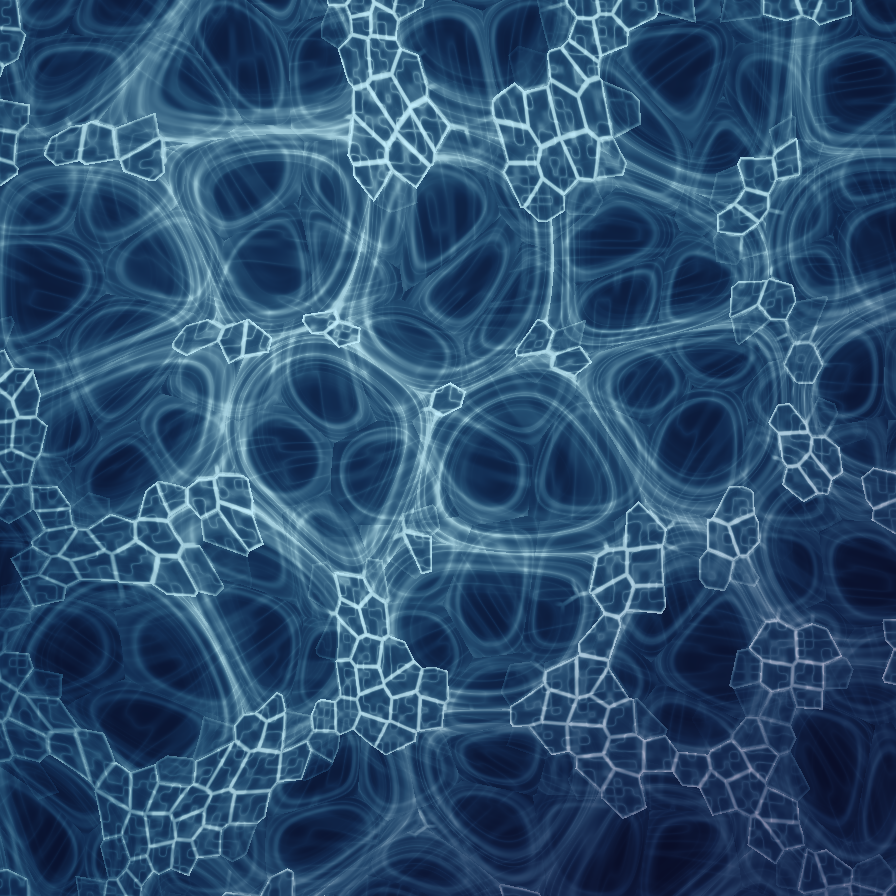
This pattern is drawn by a WebGL 2 fragment shader. Its source:

```glsl
#version 300 es
precision highp float;
// Glowing blue tissue: rounded hollows hung with fibres, joined by veined knots.

uniform vec2 u_resolution;
out vec4 fragColor;

const float HOLLOW_SCALE = 4.7;
const float POCKET_SCALE = 9.5;
const float KNOT_SCALE = 29.0;

struct Cell {
    float edge;      // distance to the nearest wall
    float corner;    // distance to the second nearest wall
    float rounded;   // wall distance with softened corners
    vec2 toSeed;
    vec2 id;
};

float hash(vec2 p) {
    vec3 q = fract(p.xyx * 0.1031);
    q += dot(q, q.yzx + 33.33);
    return fract((q.x + q.y) * q.z);
}

vec2 hash2(vec2 p) {
    return vec2(hash(p), hash(p + 57.3));
}

float noise(vec2 p) {
    vec2 i = floor(p), f = fract(p);
    f = f * f * f * (f * (f * 6.0 - 15.0) + 10.0);
    vec2 e = vec2(0.0, 1.0);
    return mix(mix(hash(i), hash(i + e.yx), f.x),
               mix(hash(i + e.xy), hash(i + e.yy), f.x), f.y);
}

// Thin bright threads where the noise crosses its middle value
float threads(vec2 p) {
    return pow(1.0 - abs(2.0 * noise(p) - 1.0), 3.0);
}

vec2 seedOffset(vec2 id) {
    return 0.1 + 0.8 * hash2(id);
}

Cell findCell(vec2 p, float softness) {
    vec2 base = floor(p), f = fract(p);
    vec2 nearest = vec2(9.0), nearestId = base;
    for (int y = -1; y <= 1; y++)
    for (int x = -1; x <= 1; x++) {
        vec2 g = vec2(x, y);
        vec2 r = g + seedOffset(base + g) - f;
        if (dot(r, r) < dot(nearest, nearest)) { nearest = r; nearestId = base + g; }
    }
    float edge = 9.0, corner = 9.0, sum = 0.0;
    for (int y = -2; y <= 2; y++)
    for (int x = -2; x <= 2; x++) {
        vec2 id = nearestId + vec2(x, y);
        vec2 r = id - base + seedOffset(id) - f;
        vec2 delta = r - nearest;
        if (dot(delta, delta) < 1e-4) continue;
        float d = dot(0.5 * (nearest + r), normalize(delta));
        corner = min(corner, max(edge, d));
        edge = min(edge, d);
        sum += exp(-softness * d);
    }
    return Cell(edge, corner, -log(sum) / softness, nearest, nearestId);
}

float ridge(float d, float center, float width) {
    float t = (d - center) / width;
    return exp(-t * t);
}

// Fibres following the wall of a cell
float wallFibres(Cell c, vec2 p, float density) {
    float across = c.rounded * density + 2.0 * noise(p * 7.0);
    float along = hash(c.id) * 40.0 + dot(p, vec2(5.0, 4.0));
    return 0.6 * threads(vec2(across, along)) + 0.4 * threads(vec2(across * 1.7, along + 9.0));
}

// Fibres fanning across a hollow like a curtain
float curtain(Cell c, float density) {
    float a = 6.2832 * hash(c.id + 3.7);
    vec2 u = mat2(cos(a), sin(a), -sin(a), cos(a)) * c.toSeed;
    return threads(vec2(density * u.x / (1.0 + 0.5 * u.y), u.y * 2.0 + 20.0 * hash(c.id)));
}

float knotMask(float corner, vec2 p) {
    float reach = mix(0.08, 0.28, smoothstep(0.2, 0.75, noise(p * 4.0 + 11.0)));
    return 1.0 - smoothstep(reach * 0.75, reach * 1.1, corner);
}

vec3 ramp(float v) {
    const vec3 tones[6] = vec3[6](
        vec3(0.03, 0.06, 0.17), vec3(0.07, 0.18, 0.33), vec3(0.14, 0.31, 0.45),
        vec3(0.25, 0.43, 0.55), vec3(0.40, 0.58, 0.67), vec3(0.60, 0.77, 0.83));
    float x = clamp(v, 0.0, 1.0) * 5.0;
    int i = min(int(x), 4);
    return mix(tones[i], tones[i + 1], x - float(i)) + 0.25 * clamp(v - 1.0, 0.0, 0.6);
}

void main() {
    vec2 uv = gl_FragCoord.xy / min(u_resolution.x, u_resolution.y);
    vec2 p = uv + 0.07 * (vec2(noise(uv * 4.0), noise(uv * 4.0 + 31.0)) - 0.5);

    Cell hollow = findCell(p * HOLLOW_SCALE, 9.0);
    Cell pocket = findCell(p * POCKET_SCALE + 17.0, 9.0);
    Cell mesh = findCell(p * KNOT_SCALE + 5.0, 20.0);

    // Broad light, fading to the corners
    float glow = 1.0 - smoothstep(0.1, 0.85, length(uv - vec2(0.5, 0.66)));
    glow = clamp(glow + 0.5 * (noise(uv * 3.0 + 4.0) - 0.5), 0.0, 1.0);

    // Large walls, then fainter pockets inside the hollows
    float wall = 1.0 - smoothstep(-0.05, 0.25, hollow.rounded);
    float skin = 1.0 - smoothstep(-0.05, 0.2, pocket.rounded);
    float light = 0.01 + 0.1 * glow + 0.12 * curtain(pocket, 11.0);
    light += wall * (0.16 + 0.5 * wallFibres(hollow, p, 27.0));
    light += skin * (1.0 - 0.5 * wall) * (0.07 + 0.32 * wallFibres(pocket, p, 13.0));
    light += 0.24 * ridge(hollow.rounded, 0.07, 0.014) + 0.2 * ridge(hollow.edge, 0.0, 0.02);
    light += 0.2 * ridge(pocket.rounded, 0.06, 0.025) * (1.0 - 0.4 * wall);

    // Knots of small veined cells where the walls meet
    vec2 meshSeed = p + mesh.toSeed / KNOT_SCALE;
    float filled = knotMask(findCell(meshSeed * HOLLOW_SCALE, 9.0).corner, meshSeed);
    float veins = threads(p * 105.0) * (0.6 + 0.4 * noise(p * 40.0));
    light = mix(light, 0.24 + 0.5 * veins + 0.2 * exp(-7.0 * mesh.edge), 0.85 * filled);
    float strand = 1.0 - smoothstep(0.02, 0.1, mesh.edge);
    light += 0.6 * strand * max(filled, 0.6 * knotMask(hollow.corner, p));

    light *= 0.58 + 0.65 * glow;
    vec3 color = ramp(light);
    float dusk = smoothstep(0.5, 1.2, uv.x + 0.5 - uv.y) * (1.0 - glow);
    fragColor = vec4(color * mix(vec3(1.0), vec3(1.0, 0.75, 0.85), dusk), 1.0);
}
```
